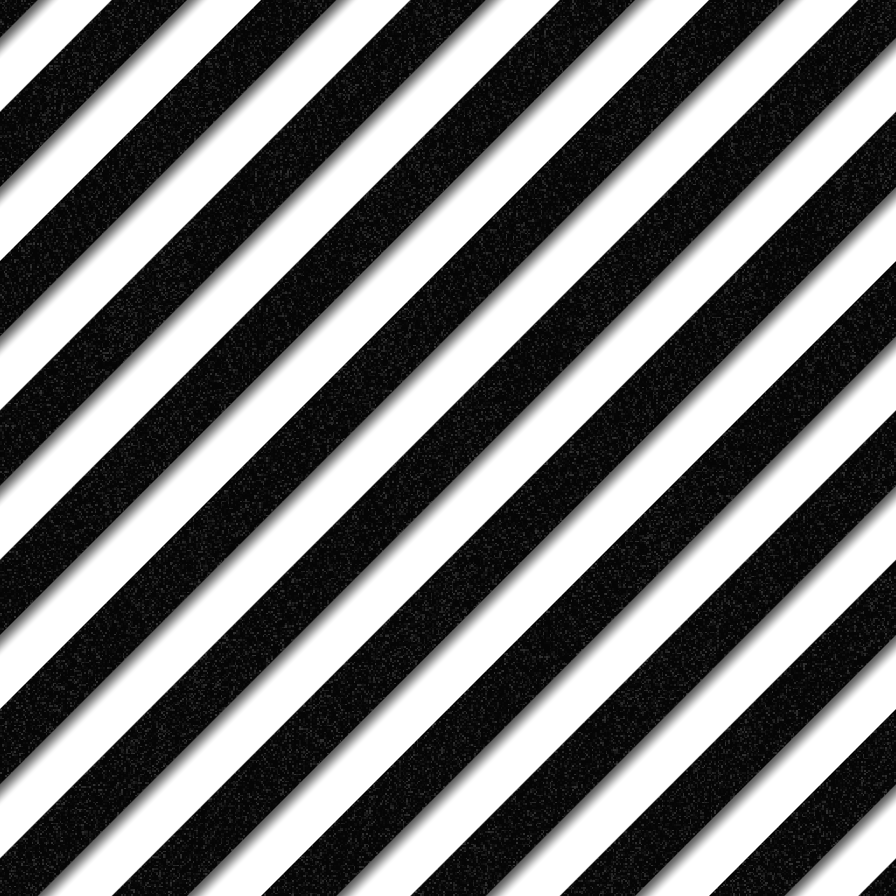
Write a three.js fragment shader that draws this pattern.

```glsl
// Diagonal black stripes on white, each casting a soft shadow to its lower right.
// One repeating phase along x - y gives the stripes and shadows;
// a wrapping grid of hashed cells gives the black its fine grain.

#define REPEATS 6.0           // stripes across and down
#define HALF_WIDTH 0.252      // half a stripe, in periods
#define EDGE_SOFTNESS 0.012   // edge blend, in periods
#define SHADOW_START -0.01    // shadow falloff from the stripe edge, in periods
#define SHADOW_END 0.155
#define SHADOW_STRENGTH 0.62
#define GRAIN_CELLS 512.0     // grain cells across and down
#define GRAIN_AMOUNT 0.18
#define INK vec3(0.02)
#define PAPER vec3(1.0)

varying vec2 vUv;

float hash(vec2 p) {
  return fract(sin(dot(p, vec2(12.9898, 78.233))) * 43758.5453);
}

// Sparse bright specks: the power keeps most cells dark.
float grain(vec2 uv) {
  vec2 cell = mod(floor(uv * GRAIN_CELLS), GRAIN_CELLS);
  return GRAIN_AMOUNT * pow(hash(cell), 5.0);
}

void main() {
  // Phase across the stripes, zero on each centre line.
  float phase = fract((vUv.x - vUv.y) * REPEATS);
  float centreDistance = min(phase, 1.0 - phase);

  // Paper, darkened beyond the lower right edge of each stripe.
  float fade = smoothstep(SHADOW_START, SHADOW_END, phase - HALF_WIDTH);
  vec3 paper = PAPER * (1.0 - SHADOW_STRENGTH * (1.0 - fade));
  // The upper left edge meets clean paper.
  paper = mix(paper, PAPER, step(0.5, phase));

  // Grainy stripe laid on top.
  float edge = (centreDistance - HALF_WIDTH) / EDGE_SOFTNESS;
  float stripe = clamp(0.5 - edge, 0.0, 1.0);
  vec3 ink = INK + grain(vUv);

  gl_FragColor = vec4(mix(paper, ink, stripe), 1.0);
}
```
